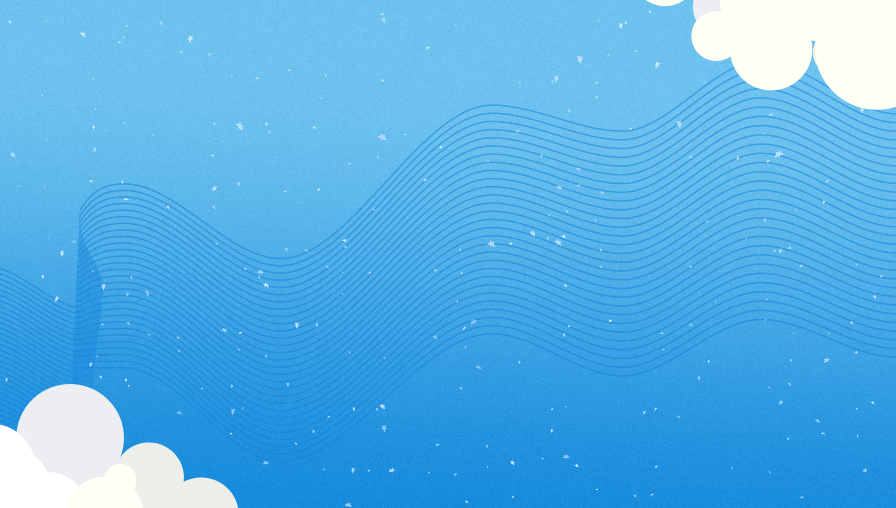
A WebGL 2 fragment shader for this background:

```glsl
#version 300 es
precision highp float;
// Blue sky with a folded ribbon of fine wavy lines, drifting flecks and paper clouds.

uniform vec2 u_resolution;
out vec4 outColor;

// Lengths are fractions of the canvas height.
const vec3 SKY_LOW = vec3(0.08, 0.54, 0.86);
const vec3 SKY_HIGH = vec3(0.43, 0.76, 0.935);
const vec3 LINE_BLUE = vec3(0.08, 0.52, 0.85);
const vec3 FLECK_WHITE = vec3(0.88, 0.93, 1.0);
const vec3 CLOUD_SHADES[4] = vec3[4](
  vec3(0.925, 0.932, 0.945), vec3(0.93, 0.93, 0.915),
  vec3(1.0, 1.0, 0.965), vec3(1.0));
const float LINE_COUNT = 29.0;
const float LINE_WIDTH = 0.0026;
const float LINE_ALPHA = 0.55;
const float FOLD_ALPHA = 0.42;
const float GRAIN = 0.035;

// Ribbon turning points along x, and the rise between neighbours.
const float TURNS[6] = float[6](0.245, 0.552, 0.968, 1.225, 1.498, 1.765);
const float TOP_RISES[5] = float[5](-0.147, 0.302, -0.051, 0.138, -0.104);
const float BASE_RISES[5] = float[5](-0.184, 0.251, -0.083, 0.111, -0.074);

// Cloud puffs, back to front: centre x, centre y, radius, shade index.
const int PUFFS = 9;
const vec4 UPPER_CLOUD[PUFFS] = vec4[PUFFS](
  vec4(1.309, 1.053, 0.065, 2), vec4(1.433, 0.988, 0.069, 0),
  vec4(1.641, 0.896, 0.041, 1), vec4(1.410, 0.929, 0.049, 2),
  vec4(1.509, 1.000, 0.092, 2), vec4(1.518, 0.903, 0.081, 2),
  vec4(1.613, 1.023, 0.104, 2), vec4(1.726, 0.906, 0.122, 2),
  vec4(1.750, 1.000, 0.140, 2));
const vec4 LOWER_CLOUD[PUFFS] = vec4[PUFFS](
  vec4(0.138, 0.138, 0.106, 0), vec4(0.230, 0.021, 0.070, 0),
  vec4(0.293, 0.060, 0.069, 1), vec4(0.396, -0.014, 0.074, 1),
  vec4(-0.018, 0.078, 0.088, 3), vec4(0.000, 0.021, 0.106, 3),
  vec4(0.092, -0.014, 0.085, 3), vec4(0.207, -0.014, 0.076, 2),
  vec4(0.237, 0.055, 0.032, 2));

float hash(vec2 p) {
  vec3 q = fract(vec3(p.xyx) * 0.1031);
  q += dot(q, q.yzx + 33.33);
  return fract((q.x + q.y) * q.z);
}

// Coverage of a shape from its signed distance.
float cover(float d) {
  return clamp(0.5 - d * u_resolution.y, 0.0, 1.0);
}

float wave(float x, float start, float rises[5]) {
  float y = start;
  for (int i = 0; i < 5; i++) y += rises[i] * smoothstep(TURNS[i], TURNS[i + 1], x);
  return y;
}

// Evenly spread lines where v runs from 0 at the top edge to 1 at the base.
float sheetLines(float v) {
  float k = v * (LINE_COUNT - 1.0);
  float slope = max(length(vec2(dFdx(k), dFdy(k))) * u_resolution.y, 1e-4);
  float d = abs(fract(k + 0.5) - 0.5) / slope;
  float inside = step(-0.5, k) * step(k, LINE_COUNT - 0.5);
  float px = 1.0 / u_resolution.y;
  return inside * (1.0 - smoothstep(0.5 * LINE_WIDTH - 0.5 * px, 0.5 * LINE_WIDTH + 0.7 * px, d));
}

// One layer of scattered flecks: at most one tilted speck per cell.
float flecks(vec2 p, float cell, float chance, float size, float seed) {
  vec2 id = floor(p / cell);
  vec2 s = id + seed;
  vec2 centre = 0.2 + 0.6 * vec2(hash(s + 11.0), hash(s + 37.0));
  vec2 q = p - (id + centre) * cell;
  float a = 6.283 * hash(s + 53.0);
  q = mat2(cos(a), -sin(a), sin(a), cos(a)) * q;
  float r = size * mix(0.5, 1.0, hash(s + 71.0));
  float d = length(q * vec2(1.0, 1.6)) - r + 0.3 * r * sin(atan(q.y, q.x) * 5.0 + a);
  return step(hash(s), chance) * cover(d) * mix(0.45, 0.9, hash(s + 97.0));
}

void drawCloud(inout vec3 color, vec2 p, vec4 puffs[PUFFS]) {
  for (int i = 0; i < PUFFS; i++) {
    vec4 puff = puffs[i];
    color = mix(color, CLOUD_SHADES[int(puff.w)], cover(length(p - puff.xy) - puff.z));
  }
}

void main() {
  vec2 p = gl_FragCoord.xy / u_resolution.y;

  // Sky, a little deeper towards the left
  vec3 color = mix(SKY_LOW, SKY_HIGH, smoothstep(-0.1, 0.85, p.y + 0.05 * (p.x - 0.88)));

  // Front sheet, back sheet and the narrow fold that joins them
  float curl = clamp((0.253 - p.x) / 0.096, 0.0, 1.0);
  float top = wave(p.x, 0.638, TOP_RISES) - 0.053 * curl * curl * curl;
  float base = wave(p.x, 0.276, BASE_RISES);
  float front = sheetLines((top - p.y) / (top - base));
  float backTop = 0.477 - 0.085 * smoothstep(-0.03, 0.17, p.x);
  float back = sheetLines((backTop - p.y) / 0.3);
  float foldLeft = mix(0.141, 0.157, (p.y - 0.24) / 0.345);
  float foldRight = mix(mix(0.184, 0.203, smoothstep(0.24, 0.447, p.y)),
                        0.158, smoothstep(0.43, 0.56, p.y));
  float rightOfFold = cover(foldRight - p.x);
  float leftOfFold = cover(p.x - foldLeft);
  float fold = (1.0 - rightOfFold) * (1.0 - leftOfFold) * cover(p.y - top);
  float lines = max(front * rightOfFold, back * leftOfFold);
  color = mix(color, LINE_BLUE, LINE_ALPHA * lines);
  color = mix(color, LINE_BLUE, fold * (FOLD_ALPHA + 0.25 * front));

  // Paper grain and flecks in three sizes
  color += GRAIN * (hash(floor(p * 434.0)) - 0.5);
  float specks = flecks(p, 0.055, 0.3, 0.0035, 5.0);
  specks = max(specks, flecks(p + 0.03, 0.085, 0.28, 0.0055, 120.0));
  specks = max(specks, flecks(p, 0.21, 0.2, 0.009, 260.0));
  color = mix(color, FLECK_WHITE, specks);

  drawCloud(color, p, UPPER_CLOUD);
  drawCloud(color, p, LOWER_CLOUD);
  outColor = vec4(color, 1.0);
}
```
